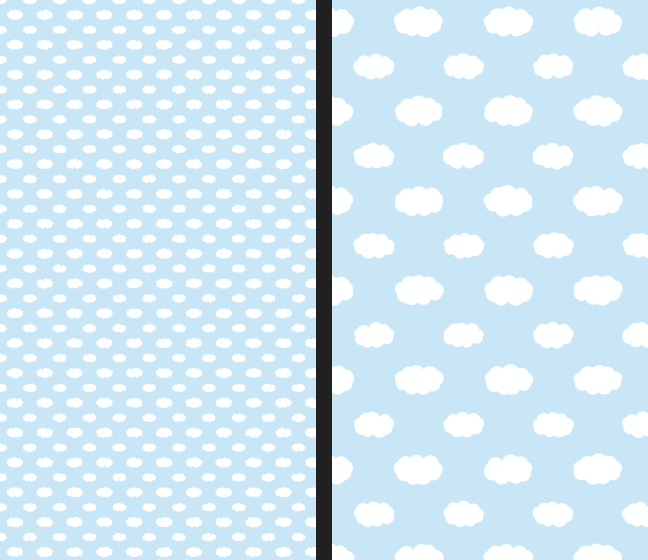
Left, the full canvas; right, a detail of the centre.
This pattern is drawn by a Shadertoy shader. Its source:

```glsl
// Small white clouds on a pale blue sky, large and small ones in staggered rows.
// Each cloud is a union of circles set around a flat ellipse; a hash per cell
// shifts the lobes a little so that neighbouring clouds differ.

#define REPEATS_ACROSS 10.59
#define SMALL_SCALE 0.84
#define LOBES 9
#define RING vec2(0.195, 0.075)
#define LOBE_RADIUS 0.077
#define LOBE_SWELL 0.020
#define RADIUS_JITTER 0.016
#define ANGLE_JITTER 0.30
#define SKY_COLOR vec3(0.79, 0.90, 0.97)
#define CLOUD_COLOR vec3(0.995, 1.0, 1.0)

const float TAU = 6.28318;

float hash(vec3 p) {
    p = fract(p * vec3(0.1031, 0.1130, 0.0973));
    p += dot(p, p.yzx + 33.33);
    return fract((p.x + p.y) * p.z);
}

// Signed distance to one cloud centred on the origin
float cloudDistance(vec2 p, vec2 cell, float seed) {
    // Some clouds face the other way
    p.x *= hash(vec3(cell, seed)) < 0.5 ? -1.0 : 1.0;
    float d = 1.0;
    for (int i = 0; i < LOBES; i++) {
        float id = seed + float(i) + 1.0;
        float turn = hash(vec3(cell, id)) - 0.5;
        float size = hash(vec3(cell, id + 40.0)) - 0.5;
        float angle = TAU * (0.25 + float(i) / float(LOBES)) + ANGLE_JITTER * turn;
        vec2 center = RING * vec2(cos(angle), sin(angle));
        float radius = LOBE_RADIUS + LOBE_SWELL * abs(sin(angle)) + RADIUS_JITTER * size;
        d = min(d, length(p - center) - radius);
    }
    return d;
}

void mainImage(out vec4 fragColor, in vec2 fragCoord) {
    // Grid cells counted from the upper left corner, with y pointing up
    float pixel = REPEATS_ACROSS / iResolution.x;
    vec2 p = (fragCoord - vec2(0.0, iResolution.y)) * pixel;

    // Large clouds at cell centres, small clouds at cell corners
    vec2 largeCell = floor(p);
    vec2 smallCell = floor(p + 0.5);
    float large = cloudDistance(p - largeCell - 0.5, largeCell + 64.0, 0.0);
    float small = SMALL_SCALE * cloudDistance((p - smallCell) / SMALL_SCALE, smallCell + 64.0, 100.0);

    // Soft edge about one pixel wide
    float cover = 1.0 - smoothstep(-0.75 * pixel, 0.75 * pixel, min(large, small));
    fragColor = vec4(mix(SKY_COLOR, CLOUD_COLOR, cover), 1.0);
}
```
